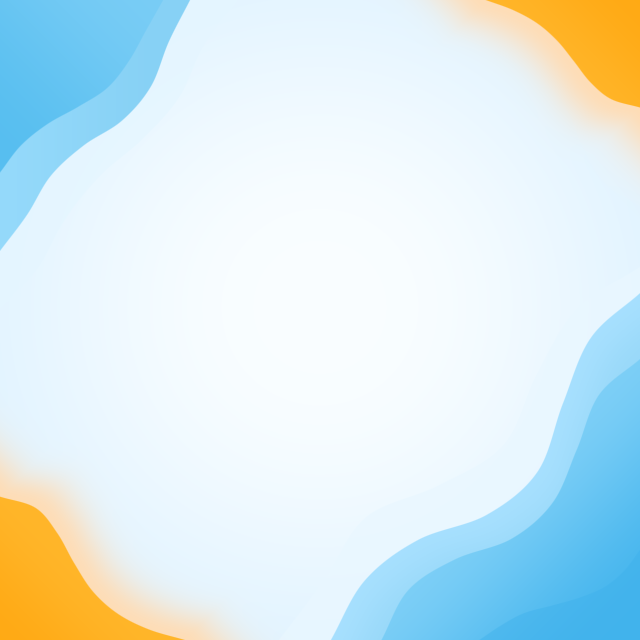
A WebGL 1 fragment shader for this background:

```glsl
precision highp float;
// Bright backdrop: a pale radial glow framed by layered blue waves in two corners
// and glowing orange waves in the other two. Each wave is a smooth spline of
// heights measured diagonally outward from its corner.

uniform vec2 u_resolution;

// Catmull-Rom weight of a knot at distance x.
float knotWeight(float x) {
  x = abs(x);
  if (x < 1.0) return 1.0 + x * x * (1.5 * x - 2.5);
  if (x < 2.0) return 2.0 + x * (-4.0 + x * (2.5 - 0.5 * x));
  return 0.0;
}

// Diagonal distance beyond a wave, negative on the corner side.
// c is the offset from the corner; the eight heights run evenly from the
// vertical canvas side (first) to the horizontal one (last).
float wave(vec2 c, vec4 first, vec4 last) {
  float t = 7.0 * clamp((c.x - c.y + first.x) / (first.x + last.w), 0.0, 1.0);
  float height = (2.0 * first.x - first.y) * knotWeight(t + 1.0)
               + (2.0 * last.w - last.z) * knotWeight(t - 8.0);
  for (int i = 0; i < 4; i++) {
    float k = t - float(i);
    height += first[i] * knotWeight(k) + last[i] * knotWeight(k - 4.0);
  }
  return c.x + c.y - height;
}

// Smooth coverage of the corner side of a wave.
float fill(float d) {
  float blur = 1.2 / min(u_resolution.x, u_resolution.y);
  return 1.0 - smoothstep(-blur, blur, d);
}

// Soft peach halo with a solid orange shape on top.
vec3 orangeWave(vec3 color, float d, vec2 c) {
  float halo = max(d, 0.0) / 0.078;
  color = mix(color, vec3(1.0, 0.86, 0.70), 0.95 * exp(-halo * halo));
  vec3 orange = mix(vec3(1.0, 0.665, 0.08), vec3(1.0, 0.71, 0.16),
                    smoothstep(0.0, 0.25, c.x + c.y));
  return mix(color, orange, fill(d));
}

void main() {
  vec2 p = gl_FragCoord.xy / u_resolution;
  vec2 topLeft = vec2(p.x, 1.0 - p.y);
  vec2 topRight = 1.0 - p;
  vec2 bottomLeft = p;
  vec2 bottomRight = vec2(1.0 - p.x, p.y);

  // Pale background, whitest in the middle
  float radius = length(p - vec2(0.5, 0.52));
  vec3 color = mix(vec3(0.975, 0.992, 1.0), vec3(0.87, 0.948, 1.0),
                   smoothstep(0.08, 0.68, radius));

  // Faint outer veils
  float veil = wave(topLeft, vec4(0.482, 0.478, 0.444, 0.431),
                    vec4(0.440, 0.432, 0.389, 0.371));
  color = mix(color, vec3(0.895, 0.962, 1.0), 0.75 * fill(veil));
  veil = wave(bottomRight, vec4(0.583, 0.616, 0.577, 0.518),
              vec4(0.556, 0.620, 0.587, 0.564));
  color = mix(color, vec3(0.912, 0.967, 1.0), 0.75 * fill(veil));
  veil = wave(topRight, vec4(0.323, 0.341, 0.318, 0.281),
              vec4(0.284, 0.307, 0.341, 0.329));
  color = mix(color, vec3(0.95, 0.95, 0.95),
              0.35 * fill(veil) * smoothstep(0.05, -0.12, veil));

  // Orange corners
  float d = wave(topRight, vec4(0.168, 0.200, 0.206, 0.199),
                 vec4(0.193, 0.197, 0.214, 0.241));
  color = orangeWave(color, d, topRight);
  d = wave(bottomLeft, vec4(0.224, 0.262, 0.2565, 0.236),
           vec4(0.221, 0.225, 0.249, 0.289));
  color = orangeWave(color, d, bottomLeft);

  // Upper left blue layers
  d = wave(topLeft, vec4(0.392, 0.378, 0.354, 0.358),
           vec4(0.379, 0.371, 0.329, 0.297));
  vec3 blue = mix(vec3(0.58, 0.85, 0.98), vec3(0.53, 0.82, 0.96),
                  smoothstep(0.0, 0.25, topLeft.x));
  color = mix(color, blue, fill(d));
  d = wave(topLeft, vec4(0.2695, 0.260, 0.268, 0.289),
           vec4(0.305, 0.297, 0.276, 0.255));
  blue = mix(vec3(0.34, 0.745, 0.94), vec3(0.47, 0.80, 0.96),
             smoothstep(-0.25, 0.25, topLeft.x - topLeft.y));
  color = mix(color, blue, fill(d));

  // Lower right blue layers
  d = wave(bottomRight, vec4(0.542, 0.549, 0.490, 0.423),
           vec4(0.435, 0.503, 0.523, 0.483));
  blue = mix(vec3(0.60, 0.85, 0.975), vec3(0.65, 0.875, 0.995),
             smoothstep(-0.12, 0.0, d));
  color = mix(color, blue, fill(d));
  d = wave(bottomRight, vec4(0.439, 0.447, 0.396, 0.351),
           vec4(0.359, 0.415, 0.440, 0.404));
  blue = mix(vec3(0.27, 0.71, 0.93), vec3(0.49, 0.81, 0.965),
             smoothstep(0.05, 0.48, bottomRight.x + bottomRight.y));
  color = mix(color, blue, fill(d));
  d = wave(bottomRight, vec4(0.141, 0.133, 0.138, 0.160),
           vec4(0.191, 0.223, 0.240, 0.251));
  color = mix(color, vec3(0.24, 0.69, 0.92), 0.45 * fill(d));

  gl_FragColor = vec4(color, 1.0);
}
```
